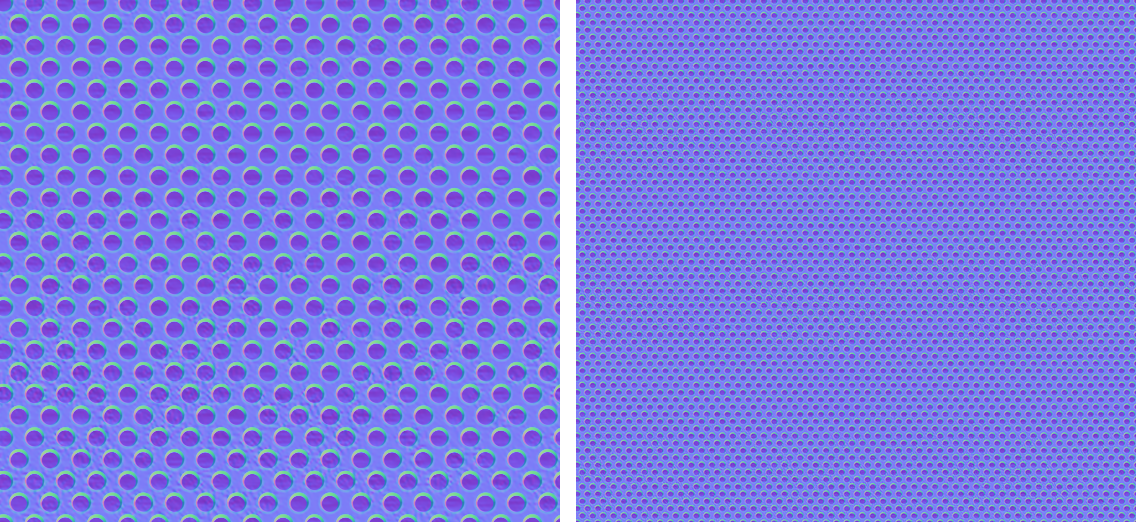
Left, the tile; right, the same tile 3 across and 3 down.
Write a Shadertoy shader that draws this texture map.

```glsl
const float COLS = 18.0;                    // holes across
const float PAIRS = 12.0;                   // pairs of staggered rows
const float PAIR_HEIGHT = 1.4;              // in units of the hole pitch
const vec2 ORIGIN = vec2(0.11, -0.07);      // centre of the first hole
const float HOLE_RADIUS = 0.31;
const float FLOOR_RADIUS = 0.262;
const vec2 FLOOR_SHIFT = vec2(-0.008, -0.036);
const float LIP_RADIUS = 0.415;
const float SOFTNESS = 0.014;
const vec2 WALL_SLOPE = vec2(1.6, 3.4);
const vec2 FLOOR_SLOPE = vec2(-0.74, -0.40); // upper part, lower part
const float STREAK_DEPTH = 0.38;
const float GRIT_DEPTH = 0.75;
const vec2 GRIT_CELLS = vec2(200.0, 188.0);
const vec2 STREAK_CELLS = vec2(36.0, 190.0);
const vec2 PATCH_CELLS = vec2(27.0, 25.0);
const vec3 ENCODE_BASE = vec3(0.49, 0.49, 0.49);
const vec3 ENCODE_SCALE = vec3(0.39, 0.39, 0.48);
const float TAU = 6.2831853;

float hash(vec2 p) {
    vec3 h = fract(vec3(p.xyx) * 0.1031);
    h += dot(h, h.yzx + 33.33);
    return fract((h.x + h.y) * h.z);
}

// Value noise that wraps after a whole number of cells
float wrapNoise(vec2 uv, vec2 cells) {
    vec2 p = uv * cells;
    vec2 i = floor(p);
    vec2 f = fract(p);
    f = f * f * (3.0 - 2.0 * f);
    vec2 lo = mod(i, cells);
    vec2 hi = mod(i + 1.0, cells);
    return mix(mix(hash(lo), hash(vec2(hi.x, lo.y)), f.x),
               mix(hash(vec2(lo.x, hi.y)), hash(hi), f.x), f.y);
}

// Slope of the fine surface grit
vec2 gritSlope(vec2 uv) {
    vec2 e = 0.5 / GRIT_CELLS;
    return vec2(wrapNoise(uv + vec2(e.x, 0.0), GRIT_CELLS) - wrapNoise(uv - vec2(e.x, 0.0), GRIT_CELLS),
                wrapNoise(uv + vec2(0.0, e.y), GRIT_CELLS) - wrapNoise(uv - vec2(0.0, e.y), GRIT_CELLS));
}

// Offset from the nearest hole centre (xy) and the wrapped hole index (zw)
vec4 nearestHole(vec2 uv) {
    vec2 pitch = vec2(1.0, PAIR_HEIGHT);
    vec2 p = uv * vec2(COLS, PAIRS) * pitch - ORIGIN;
    vec2 evenId = floor(p / pitch + 0.5);
    vec2 oddId = floor(p / pitch) + 0.5;
    vec2 a = p - evenId * pitch;
    vec2 b = p - oddId * pitch;
    bool isEven = dot(a, a) < dot(b, b);
    vec2 id = mod(isEven ? evenId : oddId, vec2(COLS, PAIRS));
    return vec4(isEven ? a : b, id);
}

float disc(float dist, float radius, float blur) {
    return 1.0 - smoothstep(radius - blur, radius + blur, dist);
}

void mainImage(out vec4 fragColor, in vec2 fragCoord) {
    vec2 uv = fragCoord / iResolution.xy;
    float blur = SOFTNESS + 0.5 * COLS / iResolution.x;

    vec4 hole = nearestHole(uv);
    vec2 q = hole.xy;
    float dist = length(q);
    vec2 dir = q / max(dist, 0.001);

    // Small differences between holes
    float tone = hash(hole.zw * 2.0 + 3.0) - 0.5;
    float tilt = hash(hole.zw * 2.0 + 57.0) - 0.5;
    vec2 floorShift = FLOOR_SHIFT + 0.014 * vec2(tilt, tone);

    float inside = disc(dist, HOLE_RADIUS, blur);
    float onFloor = disc(length(q - floorShift), FLOOR_RADIUS, blur);

    // Raised lip, strongest below the hole
    float lip = smoothstep(LIP_RADIUS, HOLE_RADIUS + 0.02, dist);
    vec2 slope = lip * vec2(-0.10, 0.26 - 0.20 * dir.y);

    // Steep wall, bright along the top
    vec2 wall = vec2(-dir.x, max(dir.y, 0.0)) * WALL_SLOPE + vec2(0.0, 0.15);
    slope = mix(slope, wall, inside);

    // Tilted floor with horizontal streaks
    float lower = smoothstep(0.05, -HOLE_RADIUS, q.y);
    float streak = wrapNoise(uv, STREAK_CELLS) - 0.5;
    vec2 base = vec2(-0.03, mix(FLOOR_SLOPE.x, FLOOR_SLOPE.y, lower) + 0.1 * tone);
    base.y += STREAK_DEPTH * streak;
    slope = mix(slope, base, onFloor * inside);

    // Patchy grit, gathered round the rims and heavier low on the sheet
    float patches = smoothstep(0.25, 0.8, wrapNoise(uv, PATCH_CELLS));
    float sheet = 0.65 + 0.35 * cos(TAU * (uv.y - 0.28));
    float rim = smoothstep(0.52, 0.34, dist);
    float grit = (0.2 + 0.8 * patches) * sheet * mix(0.35, 1.0, rim) * mix(1.0, 0.55, inside);
    slope += GRIT_DEPTH * grit * gritSlope(uv);

    // Encode the surface normal as colour
    vec3 normal = normalize(vec3(slope, 1.0));
    normal.z = pow(normal.z, 1.5);
    fragColor = vec4(ENCODE_BASE + ENCODE_SCALE * normal, 1.0);
}
```
